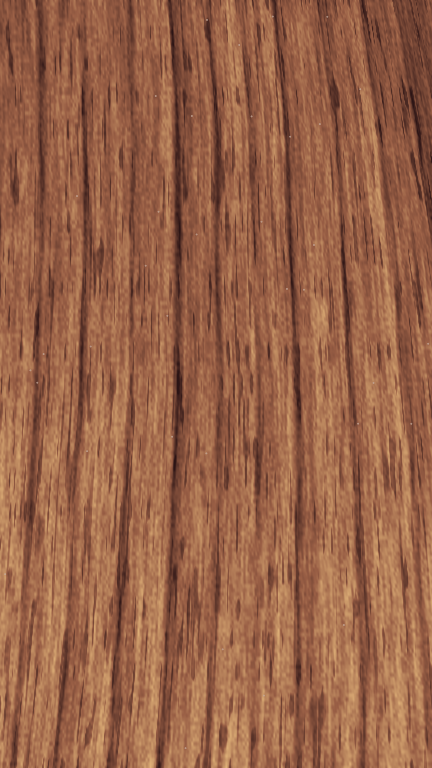
A Shadertoy shader for this texture:

```glsl
#define BASE_TONE 0.665
#define RING_STEP 0.107
#define RING_DARK 0.20
#define HALO_DARK 0.075
#define BAND_CONTRAST 0.05
#define PORE_DARK 0.21
#define STREAK_CONTRAST 0.13
#define FIBRE_CONTRAST 0.15
#define GRAIN_CONTRAST 0.13
#define HEIGHT_FADE 0.10
#define SPECK_SHARE 0.015

const vec3 WOOD = vec3(0.60, 0.37, 0.27);

float hash(vec2 p) {
    vec3 q = fract(p.xyx * 0.1031);
    q += dot(q, q.yzx + 33.33);
    return fract((q.x + q.y) * q.z);
}

float noise(vec2 p) {
    vec2 i = floor(p), f = fract(p);
    f = f * f * (3.0 - 2.0 * f);
    vec2 e = vec2(0.0, 1.0);
    return mix(mix(hash(i), hash(i + e.yx), f.x),
               mix(hash(i + e.xy), hash(i + e.yy), f.x), f.y);
}

// Position across the trunk: undoes the bend and spread of the rings
float acrossGrain(vec2 uv) {
    float t = uv.y - 0.5, m = uv.x;
    for (int k = 0; k < 4; k++)
        m = uv.x - (0.07 - 0.26 * m * m) * t + 0.1 * t * t;
    return m + 0.008 * (noise(vec2(m * 5.0, uv.y * 6.0)) - 0.5);
}

// Rings sit closer together right of the centre
float ringPosition(float i) {
    float squeeze = (i - 5.8) / 1.5;
    return 0.083 + RING_STEP * i - 0.035 * exp(-squeeze * squeeze)
         + 0.014 * (hash(vec2(i, 4.0)) - 0.5);
}

// x: dark line, y: halo fading to the right, z: tone of the band
vec3 growthRings(float m, float y) {
    vec3 ring = vec3(0.0, 0.0, 0.5);
    for (float i = -1.0; i < 10.0; i++) {
        float d = m - ringPosition(i);
        float strength = mix(0.6, 1.1, hash(vec2(i, 9.0)));
        float width = d < 0.0 ? 0.006 : 0.010;
        float broken = 0.55 + 0.9 * noise(vec2(m * 90.0, y * 16.0 + i * 7.0));
        ring.x += strength * broken * exp(-d * d / (width * width));
        float after = smoothstep(-0.005, 0.005, d);
        ring.y = mix(ring.y, strength * exp(-max(d, 0.0) / 0.035), after);
        ring.z = mix(ring.z, hash(vec2(i, 21.0)), after);
    }
    return ring;
}

// Short dark vessels, denser in patches and beside the rings
float pores(float m, float y, float ringLine) {
    float patches = noise(vec2(m * 22.0, y * 4.0) + 31.0);
    float limit = 0.83 - 0.16 * patches - 0.12 * ringLine;
    float thin = noise(vec2(m * 170.0, y * 24.0) + 57.0);
    float wide = noise(vec2(m * 115.0, y * 13.0) + 83.0);
    return max(smoothstep(limit, limit + 0.16, thin),
               0.8 * smoothstep(limit + 0.02, limit + 0.2, wide));
}

// Rare pale dust
float specks(vec2 p) {
    vec2 cell = floor(p * 32.0);
    vec2 centre = 0.2 + 0.6 * vec2(hash(cell + 3.0), hash(cell + 17.0));
    float d = length(fract(p * 32.0) - centre);
    return step(1.0 - SPECK_SHARE, hash(cell + 40.0)) * (1.0 - smoothstep(0.03, 0.11, d));
}

void mainImage(out vec4 fragColor, in vec2 fragCoord) {
    vec2 uv = fragCoord / iResolution.xy;
    float m = acrossGrain(uv), y = uv.y;
    vec3 ring = growthRings(m, y);

    // Broad shading: paler at the foot, dark heartwood at the upper right
    float tone = BASE_TONE + HEIGHT_FADE * (0.5 - y);
    tone += BAND_CONTRAST * (ring.z - 0.5);
    tone -= 0.09 * smoothstep(0.93, 0.96, m) * smoothstep(0.1, 0.6, y);
    tone += 0.07 * (noise(vec2(m * 14.0, y * 3.0) + 11.0) - 0.5);

    // Fibres from coarse to fine
    tone += STREAK_CONTRAST * (noise(vec2(m * 75.0, y * 5.0)) - 0.5);
    tone += FIBRE_CONTRAST * (noise(vec2(m * 200.0, y * 22.0)) - 0.5);
    tone += GRAIN_CONTRAST * (noise(vec2(m * 240.0 + y * 40.0, y * 190.0)) - 0.5);

    // Rings and vessels
    tone -= RING_DARK * min(ring.x, 1.2) + HALO_DARK * ring.y;
    tone -= PORE_DARK * pores(m, y, min(ring.x, 1.0)) * (1.0 - 0.4 * min(ring.x, 1.0));
    tone = max(tone, 0.17);

    // Tone to colour: light wood turns yellower
    float lift = tone - WOOD.r;
    vec3 colour = WOOD + lift * vec3(1.0, 0.68, 0.44) + max(lift, 0.0) * vec3(0.0, 0.5, 0.29);
    vec2 p = fragCoord / iResolution.x;
    colour = mix(colour, vec3(0.78, 0.68, 0.62), 0.7 * specks(p));
    fragColor = vec4(colour, 1.0);
}
```
